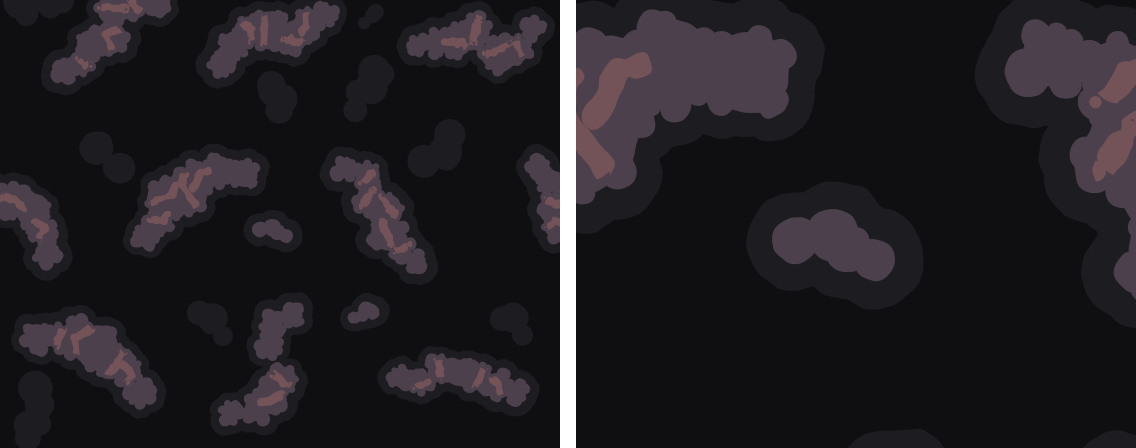
Left: the whole. Right: its middle third, enlarged.
Write a WebGL 1 fragment shader that draws this texture.

```glsl
precision highp float;
// Lumpy mauve islands with reddish cores and dark halos on near-black ground.
// Each island is a bent chain of scalloped discs on a staggered grid; dark
// patches and small islets are fitted into the free space between them.
uniform vec2 u_resolution;

const vec3 GROUND = vec3(0.060, 0.060, 0.068);
const vec3 SHADE = vec3(0.112, 0.110, 0.128);
const vec3 MAUVE = vec3(0.295, 0.252, 0.300);
const vec3 CORE = vec3(0.450, 0.325, 0.340);

// Lengths are fractions of the canvas height.
const vec2 ISLAND_CELL = vec2(0.42, 0.36);
const float ISLAND_JITTER = 0.07;
const float ISLAND_REACH = 0.29;
const float LUMP_STEP = 0.043;
const float LUMP_RADIUS = 0.041;
const float BUMP_RADIUS = 0.015;
const float CORE_RADIUS = 0.0075;
const float CORE_SHARE = 0.62;
const float HALO_WIDTH = 0.019;
const float FILL_CELL = 0.178;
const float FILL_GAP = 0.048;
const float PATCH_SIZE = 0.076;
const float ISLET_SIZE = 0.038;
const float ISLET_SHARE = 0.4;
const float SEED = 17.0;

vec2 hash2(vec2 p) {
  vec3 q = fract(vec3(p.xyx) * vec3(0.1031, 0.1030, 0.0973) + SEED * 0.137);
  q += dot(q, q.yzx + 33.33);
  return fract((q.xx + q.yz) * q.zy);
}

float noise(vec2 p) {
  vec2 i = floor(p), f = fract(p);
  f = f * f * (3.0 - 2.0 * f);
  return mix(mix(hash2(i).x, hash2(i + vec2(1.0, 0.0)).x, f.x),
             mix(hash2(i + vec2(0.0, 1.0)).x, hash2(i + 1.0).x, f.x), f.y);
}

vec2 polar(float angle) { return vec2(cos(angle), sin(angle)); }

float segment(vec2 p, vec2 a, vec2 b) {
  vec2 ab = b - a;
  return length(p - a - ab * clamp(dot(p - a, ab) / (dot(ab, ab) + 1e-6), 0.0, 1.0));
}

// Disc number k (-3 to 3) of an island: offset from its centre, and radius.
vec3 lump(vec2 id, float k) {
  vec2 shape = hash2(id + 71.3), bend = hash2(id + 138.7);
  vec2 jitter = hash2(id * 7.0 + k * 3.1 + 211.0);
  vec2 along = polar((shape.x - 0.5) * 2.6);
  float sway = mix(0.015, 0.05, bend.x) * sin(k * 0.95 + bend.y * 6.283);
  float side = sway + (jitter.x - 0.5) * 0.04;
  float radius = LUMP_RADIUS * mix(0.85, 1.2, shape.y) * mix(0.75, 1.15, jitter.y);
  return vec3(along * k * LUMP_STEP + vec2(-along.y, along.x) * side,
              radius * (1.0 - 0.14 * abs(k)));
}

// Signed distance to the islands; the detailed form adds rim bumps and cores.
float islands(vec2 p, bool detailed, inout float core) {
  float d = 1.0;
  for (int j = -1; j <= 1; j++) {
    float row = floor(p.y / ISLAND_CELL.y) + float(j);
    float stagger = 0.5 * mod(row, 2.0);
    for (int i = -1; i <= 1; i++) {
      vec2 id = vec2(floor(p.x / ISLAND_CELL.x - stagger) + float(i), row);
      vec2 q = p - (id + vec2(stagger + 0.5, 0.5)) * ISLAND_CELL
             - (hash2(id + 31.0) - 0.5) * ISLAND_JITTER;
      if (length(q) > ISLAND_REACH) continue;
      for (int n = -3; n <= 3; n++) {
        float k = float(n);
        vec3 disc = lump(id, k);
        vec2 r = q - disc.xy;
        d = min(d, length(r) - disc.z);
        if (!detailed) continue;
        vec2 key = id * 13.0 + k * 5.7;
        for (int b = 0; b < 7; b++) {
          vec2 h = hash2(key + float(b) * 9.3 + 400.0);
          vec2 rim = polar((float(b) + h.x) * 0.898) * disc.z * 0.92;
          d = min(d, length(r - rim) - BUMP_RADIUS * mix(0.5, 1.1, h.y));
        }
        vec2 pick = hash2(key + 503.0), bend = hash2(key + 607.0);
        if (pick.x > CORE_SHARE || abs(k) > 2.5) continue;
        vec2 start = polar(pick.y * 6.283) * disc.z * 0.8;
        vec2 end = polar(pick.y * 6.283 + mix(2.0, 4.2, bend.x)) * disc.z * 0.75;
        vec2 knee = (bend - 0.5) * disc.z * 0.7;
        core = min(core, min(segment(r, start, knee) - CORE_RADIUS,
                             segment(r, knee, end) - CORE_RADIUS * 1.25));
      }
    }
  }
  return d;
}

// Distances to dark patches (x) and islets (y), sized to the room they have.
vec2 fillers(vec2 p) {
  vec2 d = vec2(1.0);
  float unused = 1.0;
  for (int j = -1; j <= 1; j++) for (int i = -1; i <= 1; i++) {
    vec2 id = floor(p / FILL_CELL) + vec2(float(i), float(j));
    vec2 centre = (id + 0.5 + (hash2(id + 811.0) - 0.5) * 0.4) * FILL_CELL;
    vec2 q = p - centre, kind = hash2(id + 907.0);
    if (length(q) > 0.14) continue;
    float room = islands(centre, false, unused) - FILL_GAP;
    bool islet = kind.x < ISLET_SHARE;
    float size = islet ? min(room - 0.012, ISLET_SIZE) : min(room, PATCH_SIZE);
    if (size < (islet ? 0.012 : 0.034)) continue;
    vec2 along = polar(kind.y * 6.283);
    float blob = 1.0;
    for (int n = -2; n <= 2; n++) {
      vec2 h = hash2(id * 11.0 + float(n) * 4.9 + 1009.0);
      vec2 c = along * float(n) * 0.28 + (h - 0.5) * 0.6;
      blob = min(blob, length(q - c * size) - size * mix(0.32, 0.52, h.y));
    }
    if (islet) d.y = min(d.y, blob); else d.x = min(d.x, blob);
  }
  return d;
}

float cover(float d) {
  float edge = 0.7 / u_resolution.y;
  return 1.0 - smoothstep(-edge, edge, d);
}

void main() {
  vec2 p = gl_FragCoord.xy / u_resolution.y;
  float core = 1.0;
  float land = islands(p, true, core);
  vec2 fill = fillers(p);
  float ragged = (noise(p * 95.0) - 0.5) * 0.007;
  core = max(core + ragged, land + 0.008);
  land = min(land, fill.y) + ragged * 0.4;
  float halo = land - HALO_WIDTH * mix(0.75, 1.3, noise(p * 9.0));

  vec3 color = mix(GROUND, SHADE, cover(min(halo, fill.x)));
  color = mix(color, MAUVE, cover(land));
  color = mix(color, CORE, cover(core));
  gl_FragColor = vec4(color, 1.0);
}
```
